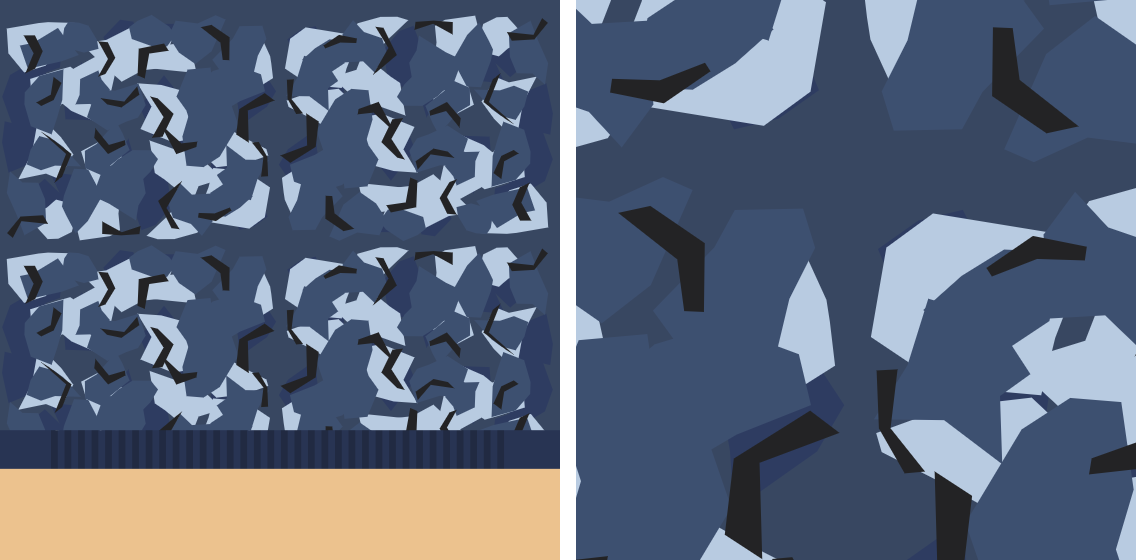
Left, the full canvas; right, a detail of the centre.
This pattern is drawn by a WebGL 2 fragment shader. Its source:

```glsl
#version 300 es
precision highp float;
uniform vec2 u_resolution;
out vec4 fragColor;

const vec3 SLATE = vec3(0.220, 0.278, 0.380);
const vec3 NAVY = vec3(0.180, 0.235, 0.382);
const vec3 ICE = vec3(0.722, 0.796, 0.882);
const vec3 STEEL = vec3(0.241, 0.313, 0.440);
const vec3 BLACK = vec3(0.137, 0.139, 0.145);
const vec3 BAND = vec3(0.157, 0.204, 0.325);
const vec3 RIB = vec3(0.129, 0.165, 0.259);
const vec3 SAND = vec3(0.925, 0.760, 0.555);

const vec2 TILE = vec2(0.4955, 0.4115);
const float FIRST_ROW = 0.0228;
const float BAND_TOP = 0.2318;
const float BAND_BOTTOM = 0.1628;
const vec2 RIB_SPAN = vec2(0.0911, 0.9063);
const float RIB_PERIOD = 0.02415;
const float TAU = 6.28318;

float hash(float n, float seed) {
    vec3 q = fract(vec3(n, seed, n) * vec3(0.1031, 0.1030, 0.0973));
    q += dot(q, q.yzx + 33.33);
    return fract((q.x + q.y) * q.z);
}

// Antialiased coverage of a signed distance
float cover(float d) {
    return clamp(0.5 - d * u_resolution.y, 0.0, 1.0);
}

// Corner of a jagged blob, or of a tapered bent splinter
vec2 corner(int i, int sides, bool bent, float seed) {
    float k = float(i);
    float a = hash(k + 11.0, seed);
    float b = hash(k + 31.0, seed);
    if (bent) {
        float x = i < 3 ? k - 1.0 : 4.0 - k;
        float side = i < 3 ? 1.0 : -1.0;
        float bend = mix(0.25, 0.75, hash(51.0, seed));
        float thickness = mix(0.08, 0.34, b);
        return vec2(x + 0.35 * (a - 0.5), bend * (1.0 - abs(x)) + side * thickness);
    }
    float angle = TAU * (k + 0.7 * a) / float(sides);
    return mix(0.5, 1.3, b) * vec2(cos(angle), 0.72 * sin(angle));
}

// Corner placed in the tile and kept inside a ragged margin
vec2 placedCorner(int i, int sides, bool bent, float seed, vec2 centre, float size) {
    float turn = TAU * hash(3.0, seed);
    float c = cos(turn), s = sin(turn);
    vec2 v = centre + size * mat2(c, s, -s, c) * corner(i, sides, bent, seed);
    float inset = mix(0.0, 0.025, hash(float(i) + 71.0, seed));
    return clamp(v, vec2(inset - 0.008, inset), TILE - inset);
}

float patchDistance(vec2 p, int sides, bool bent, float seed, vec2 centre, float size) {
    vec2 a = placedCorner(sides - 1, sides, bent, seed, centre, size);
    float nearest = 1.0;
    float inside = 1.0;
    for (int i = 0; i < sides; i++) {
        vec2 b = placedCorner(i, sides, bent, seed, centre, size);
        vec2 e = a - b;
        vec2 w = p - b;
        vec2 off = w - e * clamp(dot(w, e) / max(dot(e, e), 1e-8), 0.0, 1.0);
        nearest = min(nearest, dot(off, off));
        bvec3 crossing = bvec3(p.y >= b.y, p.y < a.y, e.x * w.y > e.y * w.x);
        if (all(crossing) || all(not(crossing))) inside = -inside;
        a = b;
    }
    return inside * sqrt(nearest);
}

// One colour of patches on a jittered grid
vec3 addPatches(vec3 under, vec3 ink, vec2 p, ivec2 grid, float size, int sides, bool bent, float layer) {
    vec3 colour = under;
    for (int n = 0; n < grid.x * grid.y; n++) {
        float seed = layer + 7.0 * float(n);
        vec2 jitter = vec2(hash(1.0, seed), hash(2.0, seed));
        vec2 cell = vec2(n % grid.x, n / grid.x) + mix(vec2(0.12), vec2(0.88), jitter);
        vec2 centre = TILE * mix(vec2(0.03), vec2(0.97), cell / vec2(grid));
        float scale = size * mix(0.78, 1.22, hash(4.0, seed));
        if (distance(p, centre) > 1.6 * scale) continue;
        colour = mix(colour, ink, cover(patchDistance(p, sides, bent, seed, centre, scale)));
    }
    return colour;
}

vec3 camouflage(vec2 p) {
    float y = 1.0 - p.y - FIRST_ROW;
    if (y < 0.0) return SLATE;
    vec2 local = vec2(p.x, mod(y, TILE.y));
    // The right column is the left one turned half way round
    if (p.x > TILE.x) local = vec2(2.0 * TILE.x, TILE.y) - local;
    vec3 colour = addPatches(SLATE, NAVY, local, ivec2(4, 4), 0.055, 6, false, 211.0);
    colour = addPatches(colour, ICE, local, ivec2(4, 4), 0.062, 8, false, 503.0);
    colour = addPatches(colour, STEEL, local, ivec2(5, 4), 0.050, 8, false, 907.0);
    return addPatches(colour, BLACK, local, ivec2(4, 4), 0.037, 6, true, 1301.0);
}

vec3 ribbedBand(float x) {
    float phase = fract((x - RIB_SPAN.x) / RIB_PERIOD);
    float rib = (abs(phase - 0.25) - 0.25) * RIB_PERIOD;
    rib = min(rib, (1.0 - phase) * RIB_PERIOD);
    float outside = max(RIB_SPAN.x - x, x - RIB_SPAN.y);
    return mix(BAND, RIB, cover(max(rib, outside)));
}

void main() {
    vec2 p = gl_FragCoord.xy / u_resolution;
    vec3 colour = p.y > BAND_TOP - 0.01 ? camouflage(p) : BAND;
    colour = mix(colour, ribbedBand(p.x), cover(p.y - BAND_TOP));
    colour = mix(colour, SAND, cover(p.y - BAND_BOTTOM));
    fragColor = vec4(colour, 1.0);
}
```
